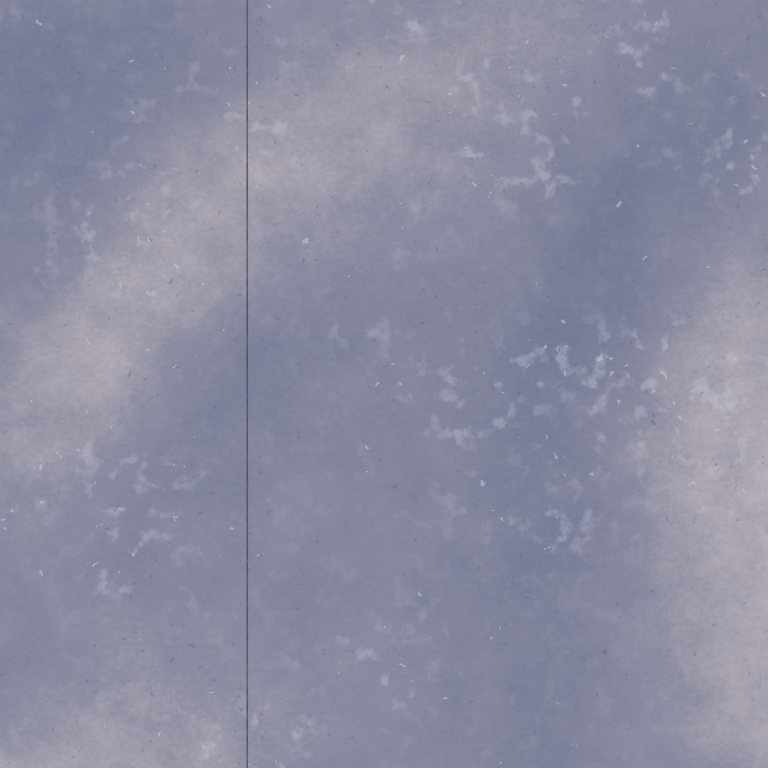
Reproduce this texture procedurally as a three.js fragment shader.

```glsl
// Weathered blue-grey stone slab with soft, warm, diagonal clouds and one thin seam.
// Warped elliptical glows set the broad tone; layered value noise adds mottling
// and grain, and jittered cells scatter pale flecks and dark pits.

varying vec2 vUv;

const vec3 DEEP_BLUE = vec3(0.445, 0.470, 0.585);
const vec3 MID_GREY = vec3(0.550, 0.552, 0.632);
const vec3 PALE_WARM = vec3(0.745, 0.708, 0.728);
const vec3 FLECK_COLOR = vec3(0.78, 0.79, 0.84);
const vec3 PIT_COLOR = vec3(0.36, 0.36, 0.45);
const vec3 SEAM_COLOR = vec3(0.31, 0.31, 0.38);

const float BASE_TONE = 0.37;
const float WARP_AMOUNT = 0.13;
const float MOTTLE_AMOUNT = 0.30;
const float GRAIN_AMOUNT = 0.075;
const float FLECK_CELLS = 85.0;
const float PIT_CELLS = 110.0;
const float SEAM_X = 0.322;
const float SEAM_HALF_WIDTH = 0.0011;

float hash(vec2 p) {
  vec3 q = fract(vec3(p.xyx) * 0.1031);
  q += dot(q, q.yzx + 33.33);
  return fract((q.x + q.y) * q.z);
}

float noise(vec2 p) {
  vec2 i = floor(p);
  vec2 f = fract(p);
  f = f * f * (3.0 - 2.0 * f);
  float low = mix(hash(i), hash(i + vec2(1.0, 0.0)), f.x);
  float high = mix(hash(i + vec2(0.0, 1.0)), hash(i + 1.0), f.x);
  return mix(low, high, f.y);
}

float fbm(vec2 p) {
  float sum = 0.0;
  float gain = 0.5;
  for (int i = 0; i < 5; i++) {
    sum += gain * noise(p);
    p = mat2(1.6, 1.2, -1.2, 1.6) * p + 17.3;
    gain *= 0.5;
  }
  return sum;
}

// Soft elliptical glow, its long axis turned by angle.
float glow(vec2 p, vec2 center, float angle, vec2 radii) {
  vec2 d = p - center;
  float c = cos(angle);
  float s = sin(angle);
  d = vec2(c * d.x + s * d.y, c * d.y - s * d.x) / radii;
  return exp(-dot(d, d));
}

// Broad light and dark clouds.
float cloudTone(vec2 uv) {
  vec2 warp = vec2(fbm(uv * 3.0 + 4.0), fbm(uv * 3.0 + 31.0)) - 0.48;
  vec2 p = uv + WARP_AMOUNT * warp;
  float tone = BASE_TONE;
  tone += 0.34 * glow(p, vec2(0.12, 0.53), 0.75, vec2(0.30, 0.14));
  tone += 0.28 * glow(p, vec2(0.48, 0.84), 0.65, vec2(0.36, 0.13));
  tone += 0.48 * glow(p, vec2(1.02, 0.22), 1.75, vec2(0.34, 0.17));
  tone += 0.20 * glow(p, vec2(0.96, 0.53), 1.00, vec2(0.20, 0.11));
  tone += 0.35 * glow(p, vec2(0.14, 0.00), 0.35, vec2(0.28, 0.12));
  tone -= 0.27 * glow(p, vec2(0.04, 0.84), 0.75, vec2(0.26, 0.16));
  tone -= 0.24 * glow(p, vec2(0.84, 0.76), 0.85, vec2(0.32, 0.09));
  tone -= 0.21 * glow(p, vec2(0.71, 0.32), 1.45, vec2(0.42, 0.10));
  tone -= 0.20 * glow(p, vec2(0.32, 0.49), 0.70, vec2(0.22, 0.08));
  return tone;
}

// Irregular spots, one jittered candidate per cell; share is the part kept.
float spots(vec2 uv, float cells, float share, float seed) {
  vec2 p = uv * cells + 0.7 * (vec2(noise(uv * 190.0), noise(uv * 190.0 + 50.0)) - 0.5);
  vec2 id = floor(p);
  vec2 jitter = vec2(hash(id + seed), hash(id + seed + 11.0));
  vec2 d = fract(p) - mix(vec2(0.35), vec2(0.65), jitter);
  float radius = mix(0.14, 0.32, hash(id + seed + 23.0));
  float kept = step(1.0 - share, hash(id + seed + 37.0));
  return kept * (1.0 - smoothstep(radius * 0.3, radius, length(d)));
}

vec3 stoneColor(float tone) {
  vec3 shade = mix(DEEP_BLUE, MID_GREY, clamp(tone * 2.0, -0.3, 1.0));
  return mix(shade, PALE_WARM, clamp(tone * 2.0 - 1.0, 0.0, 1.15));
}

void main() {
  // Mottling and fine, slightly horizontal grain.
  float mottle = fbm(vUv * 22.0 + 8.0) - 0.48;
  float grain = noise(vUv * vec2(150.0, 240.0)) + noise(vUv * 310.0 + 70.0) - 1.0;
  float wear = smoothstep(0.46, 0.68, fbm(vUv * 6.0 + 60.0));
  float crust = smoothstep(0.52, 0.78, fbm(vUv * 60.0 + 90.0));
  float tone = cloudTone(vUv) + MOTTLE_AMOUNT * mottle + GRAIN_AMOUNT * grain;
  vec3 color = stoneColor(tone);

  // Pale crust and flecks gather in worn patches; pits lie everywhere.
  color = mix(color, FLECK_COLOR, 0.32 * crust * (0.25 + wear));
  float flecks = spots(vUv, FLECK_CELLS, 0.012 + 0.06 * wear, 5.0);
  color = mix(color, FLECK_COLOR, 0.55 * flecks);
  color = mix(color, PIT_COLOR, 0.30 * spots(vUv, PIT_CELLS, 0.05, 140.0));

  // Thin vertical seam with a faintly broken edge.
  float seamDistance = abs(vUv.x - SEAM_X);
  float seam = 1.0 - smoothstep(SEAM_HALF_WIDTH * 0.4, SEAM_HALF_WIDTH * 1.6, seamDistance);
  color = mix(color, SEAM_COLOR, seam * mix(0.65, 0.95, noise(vUv * 130.0)));

  gl_FragColor = vec4(color, 1.0);
}
```
